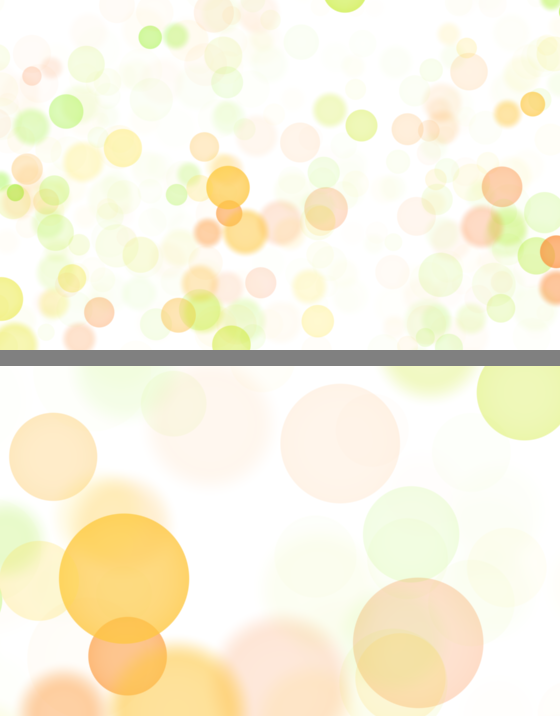
Top, the full canvas; bottom, a detail of the centre.
Reproduce this background procedurally as a WebGL 1 fragment shader.

```glsl
precision highp float;
// Pastel bokeh on white: translucent discs in green, yellow and coral.
// Each crisp disc has a blurred twin of the same colour about one diameter
// away; most pairs are very faint and a few are vivid.

uniform vec2 u_resolution;

#define PAIR_COUNT 190
#define MIN_RADIUS 0.024
#define MAX_RADIUS 0.064
#define TWIN_DISTANCE 2.2
#define TWIN_BLUR 0.014
#define FAINT_OPACITY 0.14
#define VIVID_OPACITY 0.80
#define VIVID_RARITY 11.0
#define HUE_BIAS 1.35
#define GREEN vec3(0.53, 0.95, 0.12)
#define YELLOW vec3(1.00, 0.90, 0.27)
#define CORAL vec3(0.98, 0.40, 0.20)

const float TAU = 6.28319;
const float GOLDEN_STEP = 0.618034;
const float HUE_STEP = 0.754878;

float hash(float index, float channel) {
    return fract(sin(index * 12.9898 + channel * 78.233) * 43758.5453);
}

// Green through lime and yellow to orange and coral.
vec3 palette(float t) {
    vec3 warm = mix(YELLOW, CORAL, clamp(t * 2.0 - 1.0, 0.0, 1.0));
    return mix(GREEN, warm, clamp(t * 2.0, 0.0, 1.0));
}

// Disc coverage, slightly denser towards the rim.
float disc(vec2 offset, float radius, float softness) {
    float dist = length(offset);
    float rim = min(dist / radius, 1.0);
    float edge = 1.0 - smoothstep(radius - softness, radius + softness, dist);
    return edge * mix(0.82, 1.0, rim * rim * rim);
}

void main() {
    float pixel = 1.0 / u_resolution.y;
    float aspect = u_resolution.x * pixel;
    vec2 p = gl_FragCoord.xy * pixel;
    vec3 color = vec3(1.0);

    for (int i = 0; i < PAIR_COUNT; i++) {
        float id = float(i) + 1.0;

        // Placement and size
        vec2 spot = vec2(hash(id, 1.0), hash(id, 2.0)) * 1.08 - 0.04;
        vec2 center = spot * vec2(aspect, 1.0);
        float radius = mix(MIN_RADIUS, MAX_RADIUS, hash(id, 3.0));
        float angle = TAU * hash(id, 4.0);
        vec2 twin = center + TWIN_DISTANCE * radius * vec2(cos(angle), sin(angle));

        // Evenly spread ranks keep the shares of strength and hue steady
        float rank = fract(id * GOLDEN_STEP);
        float vivid = VIVID_OPACITY * pow(rank, VIVID_RARITY);
        float opacity = 0.022 + FAINT_OPACITY * rank * rank
                      + vivid * mix(0.6, 1.15, spot.x);
        opacity = min(opacity, 0.9);

        // Fainter pairs lean towards yellow
        vec3 tint = palette(pow(fract(id * HUE_STEP), HUE_BIAS));
        tint = mix(tint, YELLOW, 0.4 * (1.0 - rank));

        // Blurred twin first, crisp disc above it
        color = mix(color, tint, 0.8 * opacity * disc(p - twin, radius, TWIN_BLUR));
        color = mix(color, tint, opacity * disc(p - center, radius, pixel));
    }

    gl_FragColor = vec4(color, 1.0);
}
```
